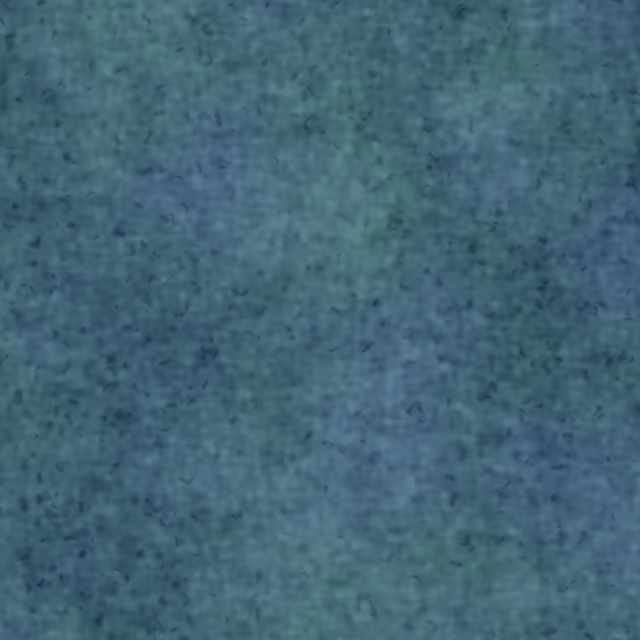
A WebGL 1 fragment shader for this texture:

```glsl
precision highp float;
// Weathered blue-teal cloth or paper: broad soft clouds, fine mottled grain,
// faint crossing fibres and small dark flecks. Every layer is cellular noise
// made of soft kernels scattered over a jittered grid.

uniform vec2 u_resolution;

const vec3 BASE_COLOR = vec3(0.255, 0.391, 0.451);
const vec3 TONE_STEP = vec3(0.036, 0.041, 0.039);
const vec3 TEAL_SHIFT = vec3(-0.002, 0.006, -0.010);

float hash(vec2 p) {
  vec3 q = fract(vec3(p.xyx) * vec3(0.1031, 0.1030, 0.0973));
  q += dot(q, q.yzx + 33.33);
  return fract((q.x + q.y) * q.z);
}

vec2 jitter(vec2 cell) {
  return vec2(hash(cell + 17.3), hash(cell + 71.9));
}

// Smooth signed noise with a spread of about one.
float softCells(vec2 p, float seed) {
  vec2 base = floor(p);
  float sum = 0.0;
  for (int y = -1; y <= 1; y++) {
    for (int x = -1; x <= 1; x++) {
      vec2 cell = base + vec2(float(x), float(y));
      vec2 d = cell + jitter(cell + seed) - p;
      float kernel = max(0.0, 1.0 - dot(d, d));
      float weight = hash(cell + seed + 5.7) * 2.0 - 1.0;
      sum += weight * kernel * kernel * kernel;
    }
  }
  return sum * 2.6;
}

// Sparse soft-edged flecks; density is the share of cells that hold one.
float flecks(vec2 p, float seed, float density) {
  vec2 base = floor(p);
  float depth = 0.0;
  for (int y = -1; y <= 1; y++) {
    for (int x = -1; x <= 1; x++) {
      vec2 cell = base + vec2(float(x), float(y));
      vec2 d = cell + jitter(cell + seed) - p;
      float radius = mix(0.3, 0.6, hash(cell + seed + 3.1));
      float pick = hash(cell + seed + 9.4);
      float present = smoothstep(0.0, 0.15, density - pick);
      float spot = 1.0 - smoothstep(0.0, radius, length(d));
      depth = max(depth, spot * present);
    }
  }
  return depth;
}

// Broad patches of light and shade.
float clouds(vec2 uv) {
  return 0.46 * softCells(uv * 4.0, 11.0) + 0.28 * softCells(uv * 9.0, 43.0);
}

// Fine mottling, from small blotches down to single grains.
float grain(vec2 uv) {
  return 0.32 * softCells(uv * 30.0, 101.0) + 0.46 * softCells(uv * 82.0, 157.0);
}

// Faint short strokes along both axes.
float fibres(vec2 uv) {
  float across = softCells(uv * vec2(32.0, 110.0), 211.0);
  float upright = softCells(uv * vec2(110.0, 38.0), 263.0);
  return 0.27 * across + 0.21 * upright;
}

void main() {
  vec2 uv = gl_FragCoord.xy / min(u_resolution.x, u_resolution.y);

  float shade = clouds(uv);
  float tone = shade + grain(uv) + fibres(uv);

  // Bend the fleck outlines and gather them in the darker patches.
  vec2 bend = vec2(softCells(uv * 70.0, 307.0), softCells(uv * 70.0, 359.0));
  float density = clamp(0.30 - 0.12 * shade, 0.08, 0.5);
  float fleck = flecks(uv * 46.0 + bend * 0.16, 401.0, density);
  tone -= 2.2 * fleck - 0.1;

  // Drift between blue and teal.
  float teal = softCells(uv * 5.0, 457.0) + 0.5 * softCells(uv * 17.0, 509.0);

  vec3 color = BASE_COLOR + TONE_STEP * clamp(tone, -3.6, 2.6);
  color += TEAL_SHIFT * teal;
  gl_FragColor = vec4(color, 1.0);
}
```
